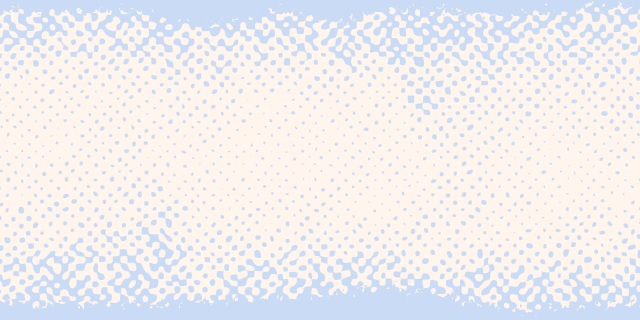
This pattern is drawn by a Shadertoy shader. Its source:

```glsl
#define PAPER vec3(1.0, 0.96, 0.93)
#define INK vec3(0.79, 0.86, 0.96)
#define DOT_PITCH 0.0325
#define EDGE_TONE 0.49
#define EDGE_FADE 0.155
#define BASE_TONE 0.08
#define RAGGED 0.034
#define WOBBLE 0.008
#define LINKING 0.5

float hash(vec2 cell) {
    vec3 q = fract(vec3(cell.xyx) * 0.1031);
    q += dot(q, q.yzx + 33.33);
    return fract((q.x + q.y) * q.z);
}

// Smooth value noise, from -1 to 1
float noise(vec2 p) {
    vec2 cell = floor(p), f = fract(p);
    f = f * f * (3.0 - 2.0 * f);
    float low = mix(hash(cell), hash(cell + vec2(1, 0)), f.x);
    float high = mix(hash(cell + vec2(0, 1)), hash(cell + vec2(1, 1)), f.x);
    return 2.0 * mix(low, high, f.y) - 1.0;
}

float bump(float x, float center, float width) {
    float d = (x - center) / width;
    return exp(-d * d);
}

float blob(vec2 p, vec2 center, vec2 radius) {
    vec2 d = (p - center) / radius;
    return exp(-dot(d, d));
}

// Thickness of the solid bands
float topBand(float x) {
    return 0.03 + 0.052 * bump(x, 0.65, 0.16) + 0.035 * bump(x, 1.07, 0.12)
         + 0.017 * bump(x, 1.55, 0.12) - 0.018 * bump(x, 1.88, 0.06);
}

float bottomBand(float x) {
    return 0.05 + 0.047 * bump(x, 1.24, 0.2) + 0.022 * bump(x, 0.92, 0.22)
         - 0.022 * bump(x, 1.62, 0.14);
}

float edgeShade(float depth) {
    return EDGE_TONE * exp(-pow(max(depth, 0.0) / EDGE_FADE, 1.4));
}

// Shade that starts abruptly at a seam and fades away from it
float seamShade(float away, float strength) {
    return strength * smoothstep(-0.02, 0.02, away) * exp(-max(away, 0.0) / 0.24);
}

float inkTone(vec2 p, float topDepth, float bottomDepth) {
    float tone = BASE_TONE + edgeShade(topDepth) + edgeShade(bottomDepth);

    // Two slanted seams: lower left and upper right
    float leftStrength = 0.05 + 0.19 * smoothstep(0.5, 0.25, p.y);
    float rightStrength = 0.05 + 0.21 * smoothstep(0.5, 0.72, p.y);
    tone += seamShade(0.63 - 0.27 * p.y - p.x, leftStrength * smoothstep(0.75, 0.5, p.y));
    tone += seamShade(p.x - 1.47 + 0.29 * p.y, rightStrength * smoothstep(0.25, 0.45, p.y));

    // Pale and dense patches
    tone -= 0.05 * blob(p, vec2(0.88, 0.55), vec2(0.36, 0.2));
    tone -= 0.1 * blob(p, vec2(1.25, 0.22), vec2(0.2, 0.14));
    tone -= 0.05 * blob(p, vec2(1.75, 0.48), vec2(0.2, 0.2));
    tone -= 0.04 * blob(p, vec2(0.12, 0.62), vec2(0.2, 0.16));
    tone += 0.06 * blob(p, vec2(1.9, 0.72), vec2(0.12, 0.12));
    return clamp(tone, 0.025, 0.53);
}

float coverage(float field) {
    return clamp(0.5 + field / max(fwidth(field), 0.0001), 0.0, 1.0);
}

void mainImage(out vec4 fragColor, in vec2 fragCoord) {
    vec2 p = fragCoord / iResolution.y;
    p.x *= 2.0 * iResolution.y / iResolution.x;
    float topDepth = 1.0 - topBand(p.x) - p.y;
    float bottomDepth = p.y - bottomBand(p.x);

    // Tone broken up by grain and rising diagonal streaks
    float tone = inkTone(p, topDepth, bottomDepth);
    float pale = smoothstep(0.35, 0.05, tone);
    float dark = smoothstep(0.15, 0.38, tone);
    float grain = noise(p * 40.0 + 7.0);
    float streak = noise(vec2((p.x - p.y) * 45.0, (p.x + p.y) * 7.0));
    tone *= 1.0 + (0.3 + 0.5 * pale) * grain + 0.9 * streak * pale;

    // Wobbly halftone screen, turned by an eighth
    vec2 drift = vec2(noise(p * 22.0), noise(p * 22.0 + 53.0));
    vec2 q = p + WOBBLE * drift;
    vec2 phase = vec2(q.x + q.y, q.y - q.x) * 0.70711 * 6.28318 / DOT_PITCH;
    vec2 wave = cos(phase);
    float halftone = 0.5 + 0.25 * (wave.x + wave.y);

    // Random bridges and breaks between neighbouring dots
    float between = 0.5 - 0.5 * wave.x * wave.y;
    float link = LINKING * dark * between * noise(p * 42.0 + 91.0);
    float dots = coverage(halftone + tone + link - 1.0);

    // Torn solid bands
    float tear = noise(p * 65.0 + 19.0) + 0.7 * noise(p * 150.0);
    float band = coverage(0.5 * RAGGED * tear - min(topDepth, bottomDepth));

    fragColor = vec4(mix(PAPER, INK, max(dots, band)), 1.0);
}
```
